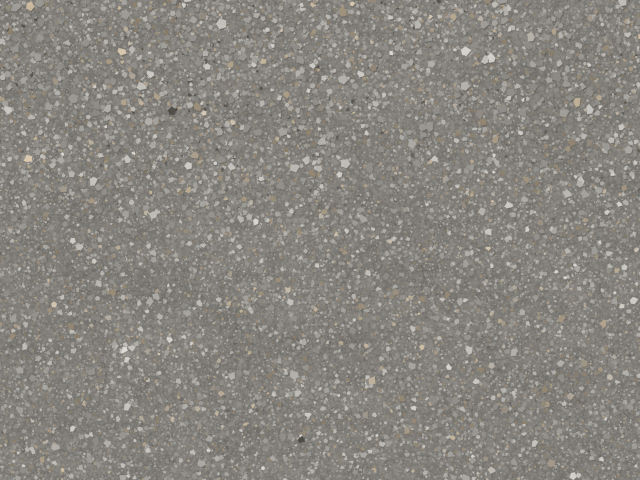
This texture is drawn by a Shadertoy shader. Its source:

```glsl
// Worn grey asphalt with pale angular stone chips, small pits and faint stains.

vec3 hash3(vec2 p) {
    vec3 q = fract(vec3(p.xyx) * vec3(0.1031, 0.1030, 0.0973));
    q += dot(q, q.yxz + 33.33);
    return fract((q.xxy + q.yzz) * q.zyx);
}

vec2 gradient(vec2 cell) {
    float a = 6.2832 * hash3(cell).x;
    return vec2(cos(a), sin(a));
}

float gradientNoise(vec2 p) {
    vec2 i = floor(p), f = p - i;
    vec2 u = f * f * f * (f * (f * 6.0 - 15.0) + 10.0);
    vec2 x = vec2(1, 0), y = vec2(0, 1);
    float low = mix(dot(gradient(i), f), dot(gradient(i + x), f - x), u.x);
    float high = mix(dot(gradient(i + y), f - y), dot(gradient(i + 1.0), f - 1.0), u.x);
    return mix(low, high, u.y);
}

// Irregular five-sided stone outline
float stoneDistance(vec2 q, float radius, float seed) {
    float d = -1e3;
    for (int k = 0; k < 5; k++) {
        float r = fract(seed * (17.3 + 9.7 * float(k)));
        float a = 1.2566 * (float(k) + 0.5 * r) + 6.2832 * seed;
        d = max(d, dot(q, vec2(cos(a), sin(a))) - radius * (0.7 + 0.55 * r));
    }
    return d;
}

// Stone grey with a slightly warm cast
vec3 grey(float v) {
    return vec3(v, v - 0.01, v - 0.03);
}

// One scattered layer: x = coverage, y = tone seed, z = tint seed
vec3 scatter(vec2 p, float frequency, float density, vec2 sizes, float seed) {
    float edge = frequency * max(0.0014, 0.7 / iResolution.y);
    vec2 cell = floor(p * frequency);
    vec3 best = vec3(0);
    for (int j = -1; j <= 1; j++)
    for (int i = -1; i <= 1; i++) {
        vec2 id = cell + vec2(i, j);
        vec3 place = hash3(id + seed);
        vec3 kind = hash3(id + seed + 71.7);
        float radius = mix(sizes.x, sizes.y, kind.x * kind.x);
        float d = stoneDistance(p * frequency - id - place.xy, radius, place.z);
        float cover = smoothstep(edge, -edge, d) * step(kind.y, density);
        if (cover > best.x) best = vec3(cover, kind.z, fract(place.z * 91.7));
    }
    return best;
}

vec3 layStones(vec3 ground, vec3 stone, float dull, float bright) {
    vec3 colour = grey(mix(dull, bright, stone.y * stone.y));
    colour *= mix(vec3(1), vec3(1.02, 0.95, 0.84), smoothstep(0.82, 0.95, stone.z));
    return mix(ground, colour, stone.x);
}

void mainImage(out vec4 fragColor, in vec2 fragCoord) {
    vec2 p = fragCoord / iResolution.y;
    float coarse = smoothstep(0.4, 0.9, p.y + 0.15 * gradientNoise(p * 4.0));
    float growth = mix(0.95, 1.15, coarse);

    // Binder: fine grain, soft mottling and faint horizontal wear
    float binder = 0.493 + 0.06 * gradientNoise(p * 210.0)
                 + 0.05 * gradientNoise(p * 90.0 + 31.0)
                 + 0.03 * gradientNoise(p * 22.0 + 7.0);
    vec3 colour = grey(binder);

    // Pits, deeper in the coarse upper part
    float pits = scatter(p, 55.0, 0.18, vec2(0.08, 0.24), 211.0).x;
    colour = mix(colour, grey(0.31), pits * mix(0.3, 0.85, coarse));

    // Chips from fine grit to larger stones, which cast short shadows
    colour = layStones(colour, scatter(p, 150.0, 0.7, vec2(0.18, 0.5) * growth, 13.0), 0.53, 0.70);
    colour = layStones(colour, scatter(p, 85.0, 0.62, vec2(0.16, 0.44) * growth, 57.0), 0.53, 0.76);
    vec2 sizes = vec2(0.13, 0.34) * growth;
    float shadow = scatter(p + vec2(-0.0015, 0.0025), 45.0, 0.42, sizes, 101.0).x;
    colour = mix(colour, grey(0.37), shadow * mix(0.25, 0.6, coarse));
    colour = layStones(colour, scatter(p, 45.0, 0.42, sizes, 101.0), 0.56, 0.84);

    // Rare big stones and tar spots
    colour = layStones(colour, scatter(p, 9.0, 0.16, vec2(0.05, 0.09), 307.0), 0.66, 0.82);
    float tar = scatter(p + 0.003 * gradientNoise(p * 120.0), 6.0, 0.1, vec2(0.03, 0.06), 401.0).x;
    colour = mix(colour, grey(0.27), 0.85 * tar);

    // Broad stains, stretched sideways
    colour *= 1.0 + 0.05 * gradientNoise(p * vec2(3.0, 9.0) + 3.0)
                  + 0.04 * gradientNoise(p * vec2(9.0, 24.0) + 17.0);
    fragColor = vec4(colour, 1.0);
}
```
